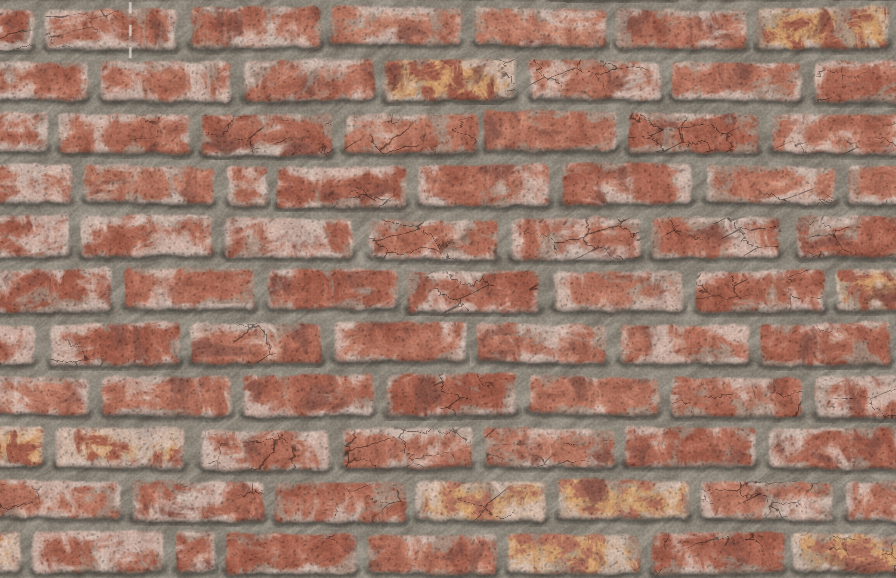
This texture is drawn by a Shadertoy shader. Its source:

```glsl
// A weathered red brick wall: eleven courses of drifting running bond, with two
// courses holding a short closer brick. Each brick is a ragged rounded box;
// layered sines stain the clay and brush the mortar, cellular noise pits and cracks it.

vec2 hash2(vec2 p) {
    return fract(sin(vec2(dot(p, vec2(127.1, 311.7)), dot(p, vec2(269.5, 183.3)))) * 43758.5);
}

// Distances to the nearest and second nearest scattered points
vec2 cellular(vec2 p) {
    vec2 cell = floor(p), nearest = vec2(8.0);
    for (int j = -1; j <= 1; j++)
    for (int i = -1; i <= 1; i++) {
        vec2 c = cell + vec2(i, j);
        float d = length(c + hash2(c) - p);
        nearest = d < nearest.x ? vec2(d, nearest.x) : vec2(nearest.x, min(nearest.y, d));
    }
    return nearest;
}

// Warped, rotated sines in five layers, roughly -1 to 1
float waves(vec2 p) {
    float sum = 0.0, amp = 0.6;
    for (int i = 0; i < 5; i++) {
        p = mat2(0.8, 0.6, -0.6, 0.8) * p * 1.75 + 1.3;
        p += 0.6 * sin(p.yx * 1.1);
        sum += amp * sin(p.x) * sin(p.y);
        amp *= 0.65;
    }
    return sum;
}

float roundBox(vec2 p, vec2 halfSize, float radius) {
    vec2 q = abs(p) - halfSize + radius;
    return length(max(q, 0.0)) + min(max(q.x, q.y), 0.0) - radius;
}

void mainImage(out vec4 fragColor, in vec2 fragCoord) {
    // One unit is the height of a course; depth counts courses from the top
    vec2 p = fragCoord / iResolution.y * 11.0;
    float pixel = 11.0 / iResolution.y;
    float depth = 10.97 - p.y + 0.03 * sin(p.x * 0.5 + p.y);
    float row = floor(depth);

    // Running bond with drift; a closer pushes the bricks on its left aside
    float u = p.x / 2.71 - 0.40 - 0.4 * mod(row, 2.0) - 0.14 * sin(1.02 * row - 2.2);
    float span = 1.0;
    if (mod(row + 0.5, 7.0) > 3.0 && mod(row + 0.5, 7.0) < 4.0 && u < 1.0) {
        u += 0.35;
        if (u >= 1.0) span = 0.35;
    }
    vec2 id = vec2(floor(u) + 0.5 * step(span, 0.5), row);
    vec2 rnd = hash2(id + 3.7), rnd2 = hash2(id + 41.3);

    // Brick outline, uneven in size, place and edge
    vec2 local = vec2((fract(u) - 0.5 * span) * 2.71, 0.5 - fract(depth));
    local += (rnd2 - 0.5) * vec2(0.07, 0.04);
    local.y += (rnd.x - 0.5) * 0.03 * local.x;
    vec2 halfSize = vec2(1.355 * span - 0.10, 0.395) - 0.04 * rnd.yx;
    float d = roundBox(local, halfSize, 0.10) + 0.035 * waves(p * 2.6);

    // Shared surface detail
    float grain = cellular(p * 17.0).x - 0.5;
    float pits = smoothstep(0.24, 0.06, cellular(p * 6.0 + 0.3 * waves(p * 3.0)).x);
    float blotch = waves(p * 1.2 + 20.0 * rnd);
    float fine = waves(p * 4.0 + 7.0 * rnd2);

    // Mortar, raked with diagonal strokes
    vec2 along = vec2(dot(p, vec2(0.8, 0.6)), dot(p, vec2(-0.6, 0.8)));
    float stroke = waves(along * vec2(1.6, 6.5));
    vec3 mortar = mix(vec3(0.47, 0.44, 0.40), vec3(0.63, 0.60, 0.55),
                      clamp(0.52 + 0.45 * stroke + 0.5 * grain, 0.0, 1.0));
    float underside = smoothstep(0.13, 0.0, abs(d - 0.02)) * smoothstep(-0.15, -0.38, local.y);
    mortar *= 1.0 - 0.36 * underside;

    // Clay, from deep red to salmon, with an occasional buff brick
    vec3 clay = mix(vec3(0.62, 0.36, 0.29), vec3(0.77, 0.54, 0.45),
                    clamp(0.15 + 0.55 * rnd.x + 0.35 * blotch + 0.22 * fine, 0.0, 1.0));
    clay = mix(clay, vec3(0.80, 0.63, 0.43),
               0.8 * step(0.90, rnd2.x) * smoothstep(-0.35, 0.35, fine + blotch));
    clay = mix(clay, vec3(0.46, 0.30, 0.27),
               0.6 * smoothstep(0.25, 0.85, waves(p * 1.5 + 31.0 * rnd2)));

    // Smeared mortar and pale lime bloom, stronger near the edges and to the left
    float rim = smoothstep(-0.24, 0.0, d);
    float smear = waves(p * 1.7 + 13.0 * rnd.yx) + 0.6 * rim + 0.35 * fine;
    clay = mix(clay, vec3(0.62, 0.56, 0.51), 0.75 * smoothstep(0.30, 0.95, smear));
    float bloom = blotch + 0.5 * rim + 0.45 * rnd.y + 0.3 * fine
                + 0.3 * smoothstep(7.0, 0.0, p.x) - 0.15;
    clay = mix(clay, vec3(0.80, 0.72, 0.68), 0.8 * smoothstep(0.25, 1.05, bloom));

    // Cracks on some bricks, then pits, grain and a shaded lower arris
    vec2 veins = cellular(p * vec2(1.2, 2.3) + 0.22 * waves(p * 2.2));
    float crack = smoothstep(0.06, 0.0, veins.y - veins.x) * step(0.45, rnd2.y)
                * smoothstep(-0.1, 0.4, waves(p * 0.8 + 5.0 * rnd));
    clay *= 1.0 - 0.42 * crack;
    clay *= 1.0 - 0.18 * pits;
    clay *= 1.0 + 0.16 * grain + 0.07 * fine;
    clay *= 1.0 - 0.20 * smoothstep(-0.09, 0.0, d) * smoothstep(0.0, -0.3, local.y);

    float soft = pixel + 0.02;
    vec3 color = mix(mortar, clay, smoothstep(soft, -soft, d));

    // Broken pale drip from the top edge
    float drip = smoothstep(pixel, -pixel, abs(p.x - 2.48) - 0.025)
               * smoothstep(1.25, 1.15, depth) * smoothstep(-0.2, 0.2, sin(depth * 15.0));
    color = mix(color, vec3(0.88, 0.85, 0.82), 0.8 * drip);

    fragColor = vec4(clamp(color, 0.0, 1.0), 1.0);
}
```
